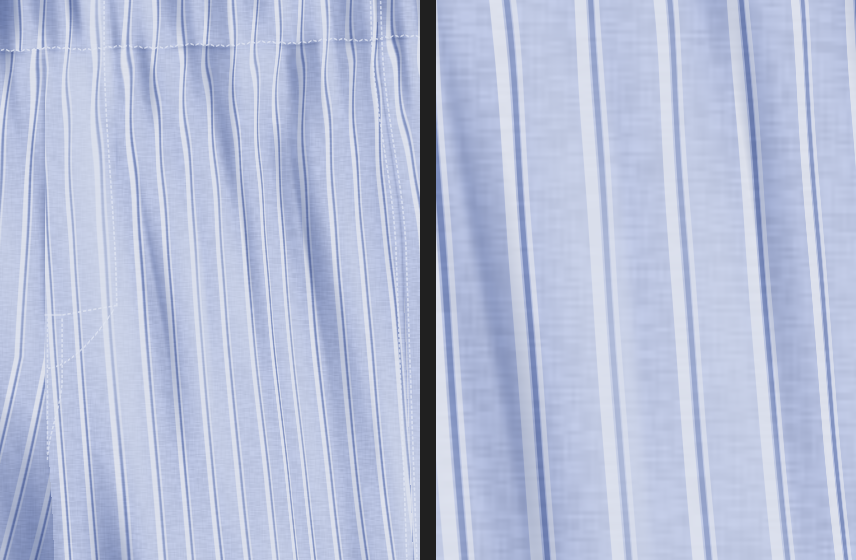
Left: the whole. Right: its middle third, enlarged.
Write a Shadertoy shader that draws this texture.

```glsl
// Gathered blue striped cotton shorts: elastic waist, fly placket and side seam.

float hash(vec2 p) {
    p = fract(p * vec2(0.1031, 0.1137));
    p += dot(p, p.yx + 33.33);
    return fract((p.x + p.y) * p.x * 17.3);
}

float noise(vec2 p) {
    vec2 i = floor(p), f = fract(p);
    f = f * f * (3.0 - 2.0 * f);
    return mix(mix(hash(i), hash(i + vec2(1, 0)), f.x),
               mix(hash(i + vec2(0, 1)), hash(i + vec2(1, 1)), f.x), f.y);
}

// Smooth box from lo to hi with edge softness aa
float band(float x, float lo, float hi, float aa) {
    return smoothstep(lo - aa, lo + aa, x) - smoothstep(hi - aa, hi + aa, x);
}

// Dashed thread: d is the distance across, s the position along, from lo to hi
float stitch(float d, float s, float lo, float hi, float px) {
    float thread = 1.0 - smoothstep(0.0007, 0.0009 + px, abs(d));
    float dash = band(fract(s * 82.0), 0.18, 0.82, 0.14);
    return thread * dash * step(lo, s) * step(s, hi);
}

float sideSeam(float y) {
    return 0.888 + 0.04 * smoothstep(0.1, 0.6, y) + 0.035 * y;
}

// Stripe count coordinate of the panel that holds q
float stripePhase(vec2 q, float flyEdge, float waist) {
    float below = max(q.y - 0.17, 0.0);
    float pucker = exp(-abs(q.y - waist - 0.05) * 6.0);
    float x = q.x + 0.006 * pucker * sin(q.x * 61.0 + q.y * 23.0);
    x += 0.014 * (noise(vec2((q.x - 0.08 * q.y) * 9.0, q.y * 2.6)) - 0.5);
    if (q.x > sideSeam(q.y) + 0.009)
        return (x - sideSeam(q.y) - 0.045 - 0.02 * q.y) * 16.0;
    if (q.x < flyEdge && q.y > waist)
        return (x - 0.087 + 0.06 * (q.y - 0.12) + 0.16 * max(q.y - 0.85, 0.0)) * 14.0;
    float u = x - mix(0.05, 0.085, q.x) * pow(below / 1.04, 1.4);
    // Cloth is spread on the left and taken up by a fold right of the middle
    float spread = smoothstep(0.16, 0.34, u) - smoothstep(0.56, 0.68, u);
    u -= mix(0.022, 0.036, smoothstep(0.1, 0.5, q.y)) * spread;
    return (u - 0.16) * 16.2;
}

void mainImage(out vec4 fragColor, in vec2 fragCoord) {
    // Width units, y runs downward from the top
    vec2 q = vec2(fragCoord.x, iResolution.y - fragCoord.y) / iResolution.x;
    float px = 1.0 / iResolution.x;
    float waist = 0.118 - 0.012 * q.x - 0.02 * q.x * q.x + 0.003 * sin(q.x * 38.0);
    float flyEdge = 0.108 + 0.02 * smoothstep(0.9, 1.33, q.y);
    float inWaist = 1.0 - smoothstep(-0.004, 0.004, q.y - waist);

    // Woven ground with horizontal slubs
    float slub = noise(q * vec2(70.0, 330.0)) - 0.5;
    float warp = noise(q * vec2(330.0, 50.0)) - 0.5;
    vec3 col = vec3(0.715, 0.755, 0.875) + 0.055 * slub + 0.03 * warp;

    // Stripe: broad white, blue line, narrow white
    float s = fract(stripePhase(q, flyEdge, waist) + 0.5) - 0.5;
    float aa = 11.0 * px;
    vec3 white = vec3(0.865, 0.88, 0.925) + 0.02 * slub;
    col = mix(col, white, band(s, -0.15, 0.0, aa));
    col = mix(col, vec3(0.47, 0.54, 0.735) + 0.04 * slub, 0.9 * band(s, 0.025, 0.09, aa));
    col = mix(col, white, 0.8 * band(s, 0.105, 0.165, aa));

    // Long slanted folds, and gathers that fade below the waist
    float slant = q.x - 0.13 * q.y * smoothstep(0.0, 0.9, q.y);
    float folds = noise(vec2(slant * 10.0, q.y * 1.3 + 4.0)) - 0.5;
    folds += 0.6 * (noise(vec2((q.x - 0.2 * q.y) * 19.0, q.y * 1.7)) - 0.5);
    float gather = noise(vec2(q.x * 34.0 - q.y * 4.0, q.y * 5.0)) - 0.5;
    float light = 1.6 * folds * (1.0 - 0.6 * inWaist) - 0.03;
    light += 2.0 * gather * mix(exp(-max(q.y - waist, 0.0) * 5.0), 1.0, inWaist);

    // Soft one-sided creases that run down and to the right
    for (float i = 0.0; i < 5.0; i++) {
        float start = 0.2 + 0.2 * hash(vec2(i * 7.0, 3.0));
        float c = q.x - 0.31 - 0.125 * i - 0.13 * (q.y - start);
        c += 0.012 * sin(q.y * 5.0 + i * 2.0);
        float run = band(q.y, start + 0.15, start + 0.6, 0.25);
        float side = smoothstep(-0.009, 0.009, c);
        light += run * exp(-abs(c) * 38.0) * mix(0.35, -0.5, side);
    }

    // Waist crease, placket shadow and side seam relief
    light -= 0.35 * exp(-abs(q.y - waist - 0.006) * 170.0);
    float placket = smoothstep(waist, waist + 0.03, q.y);
    float depth = mix(0.85, 0.4, smoothstep(0.72, 0.8, q.y));
    float e = q.x - flyEdge;
    light -= placket * depth * (e < 0.0 ? exp(e * 50.0) : -0.25 * exp(-e * 90.0));
    float seam = q.x - sideSeam(q.y);
    light -= 0.45 * exp(-abs(seam - 0.009) * 200.0);
    light += 0.15 * band(seam, -0.006, 0.004, 0.004);
    light -= 0.25 * exp(-abs(q.x - 0.284 - 0.02 * (q.y - 0.7)) * 160.0)
           * band(q.y, 0.14, 0.71, 0.03);
    col = mix(col, col * vec3(0.6, 0.65, 0.77), clamp(-light, 0.0, 1.0));
    col = mix(col, vec3(0.84, 0.865, 0.925), 0.6 * clamp(light, 0.0, 1.0));

    // Zigzag waist stitching
    float zig = 0.0025 * (abs(fract(q.x * 41.0) - 0.5) * 4.0 - 1.0);
    float thread = stitch(q.y - waist - zig, q.x, 0.0, 2.0, px);

    // Placket stitching: long row, crossbar, curved end and lower rows
    float row = 0.248 + 0.03 * smoothstep(0.1, 0.75, q.y);
    thread = max(thread, stitch(q.x - row, q.y, 0.0, 0.73, px));
    thread = max(thread, stitch(q.y - 0.75 + 0.177 * max(q.x - 0.148, 0.0), q.x, 0.148, 0.278, px));
    float bar = band(q.x, 0.106, 0.147, px) * band(q.y, 0.748, 0.752, px);
    float t = clamp((q.x - 0.113) / 0.161, 0.0, 1.0);
    float curve = q.y - 0.877 + 0.144 * pow(t, 1.7);
    thread = max(thread, stitch(curve / (1.0 + 0.5 * t), q.x * 1.3, 0.147, 0.356, px));
    thread = max(thread, stitch(q.x - 0.113, q.y, 0.755, 1.08, px));
    float lower = 0.148 - 0.035 * smoothstep(0.9, 1.1, q.y);
    thread = max(thread, stitch(q.x - lower, q.y, 0.755, 1.1, px));

    // Twin side seam rows
    thread = max(thread, stitch(seam + 0.006, q.y, 0.0, 3.0, px));
    thread = max(thread, stitch(seam - 0.018, q.y, 0.0, 3.0, px));
    col = mix(col, vec3(0.88, 0.9, 0.95), 0.75 * max(thread, bar));

    fragColor = vec4(clamp(col, 0.0, 1.0), 1.0);
}
```
